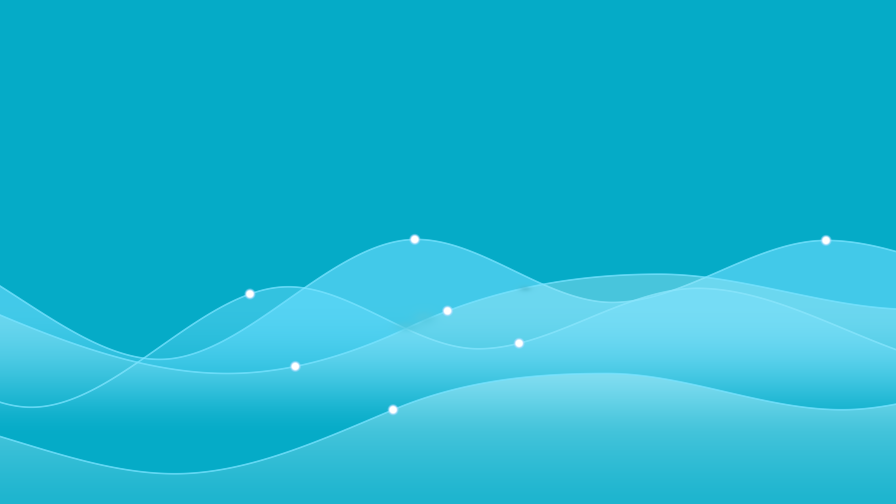
Reproduce this background procedurally as a Shadertoy shader.

```glsl
const vec3 SEA = vec3(0.02, 0.67, 0.78);
const vec3 SKY_TINT = vec3(0.42, 0.87, 1.0);
const vec3 PALE_TINT = vec3(0.63, 0.91, 0.97);
const vec3 LINE_TINT = vec3(0.47, 0.89, 1.0);

const int KNOTS = 6;

// Each knot holds x, height and slope, in units of the canvas height.
const vec3 TALL[KNOTS] = vec3[KNOTS](
    vec3(-0.231, 0.523, 0.0), vec3(0.317, 0.287, 0.0), vec3(0.826, 0.525, 0.0),
    vec3(1.215, 0.400, 0.0), vec3(1.639, 0.523, 0.0), vec3(2.153, 0.400, 0.0));
const vec3 ROLLING[KNOTS] = vec3[KNOTS](
    vec3(-0.440, 0.431, 0.0), vec3(0.062, 0.192, 0.0), vec3(0.572, 0.431, 0.0),
    vec3(0.949, 0.308, 0.0), vec3(1.384, 0.428, 0.0), vec3(1.968, 0.266, 0.0));
const vec3 BROAD[KNOTS] = vec3[KNOTS](
    vec3(0.0, 0.375, -0.42), vec3(0.451, 0.259, 0.0), vec3(0.810, 0.350, 0.47),
    vec3(1.308, 0.456, 0.0), vec3(1.778, 0.387, -0.05), vec3(2.2, 0.37, 0.0));
const vec3 FRONT[KNOTS] = vec3[KNOTS](
    vec3(0.0, 0.134, -0.3), vec3(0.347, 0.060, 0.0), vec3(0.780, 0.187, 0.42),
    vec3(1.204, 0.259, 0.0), vec3(1.671, 0.187, 0.0), vec3(2.1, 0.259, 0.0));

// Cubic Hermite segment between two knots
float segment(vec3 a, vec3 b, float x) {
    float span = b.x - a.x;
    float t = clamp((x - a.x) / span, 0.0, 1.0);
    float rise = mix(a.y, b.y, t * t * (3.0 - 2.0 * t));
    return rise + span * t * (1.0 - t) * (a.z * (1.0 - t) - b.z * t);
}

float waveHeight(vec3 knots[KNOTS], float x) {
    float h = knots[0].y;
    for (int i = 0; i < KNOTS - 1; i++) {
        if (x >= knots[i].x) h = segment(knots[i], knots[i + 1], x);
    }
    return h;
}

// Translucent body with a thin bright crest
vec3 addWave(vec3 base, vec2 p, vec3 knots[KNOTS], vec3 tint, float opacity, float pixel) {
    const float STEP = 0.002;
    float h = waveHeight(knots, p.x);
    float slope = (waveHeight(knots, p.x + STEP) - h) / STEP;
    float d = (p.y - h) / sqrt(1.0 + slope * slope);
    float body = 1.0 - smoothstep(-0.5 * pixel, 0.5 * pixel, d);
    float crest = 1.0 - smoothstep(0.0005, 0.0005 + 1.2 * pixel, abs(d));
    base = mix(base, tint, body * opacity);
    return mix(base, LINE_TINT, 0.75 * crest);
}

// White dot with a soft pale rim, centred on a wave
vec3 addMarker(vec3 base, vec2 p, vec3 knots[KNOTS], float x, float pixel) {
    float d = length(p - vec2(x, waveHeight(knots, x)));
    float rim = 1.0 - smoothstep(0.0075, 0.0105 + pixel, d);
    float core = 1.0 - smoothstep(0.0075 - pixel, 0.0075 + pixel, d);
    base = mix(base, vec3(0.72, 0.87, 1.0), 0.8 * rim);
    return mix(base, vec3(1.0), core);
}

vec3 addSmudge(vec3 base, vec2 p, vec2 centre, vec2 size, vec3 tint, float opacity) {
    vec2 q = (p - centre) / size;
    return mix(base, tint, opacity * exp(-dot(q, q)));
}

void mainImage(out vec4 fragColor, in vec2 fragCoord) {
    vec2 p = fragCoord / iResolution.y;
    float pixel = 1.0 / iResolution.y;

    // Waves, back to front, fading downwards
    float fade = smoothstep(0.132, 0.398, p.y);
    float frontFade = mix(0.15, 0.65, pow(clamp(p.y / 0.26, 0.0, 1.0), 1.2));
    vec3 color = SEA;
    color = addWave(color, p, TALL, SKY_TINT, 0.6 * fade, pixel);
    color = addWave(color, p, ROLLING, SKY_TINT, 0.45 * fade, pixel);
    color = addWave(color, p, BROAD, PALE_TINT, 0.43 * fade, pixel);
    color = addWave(color, p, FRONT, PALE_TINT, frontFade, pixel);

    // Faint misty patches
    vec3 mist = vec3(0.32, 0.78, 0.87);
    color = addSmudge(color, p, vec2(0.842, 0.369), vec2(0.022, 0.014), mist, 0.7);
    color = addSmudge(color, p, vec2(0.806, 0.352), vec2(0.025, 0.010), mist, 0.7);
    color = addSmudge(color, p, vec2(1.042, 0.427), vec2(0.012, 0.006), mist * 0.9, 0.5);

    // Markers
    color = addMarker(color, p, TALL, 0.823, pixel);
    color = addMarker(color, p, TALL, 1.639, pixel);
    color = addMarker(color, p, ROLLING, 0.496, pixel);
    color = addMarker(color, p, ROLLING, 1.030, pixel);
    color = addMarker(color, p, BROAD, 0.586, pixel);
    color = addMarker(color, p, BROAD, 0.888, pixel);
    color = addMarker(color, p, FRONT, 0.780, pixel);

    fragColor = vec4(color, 1.0);
}
```
